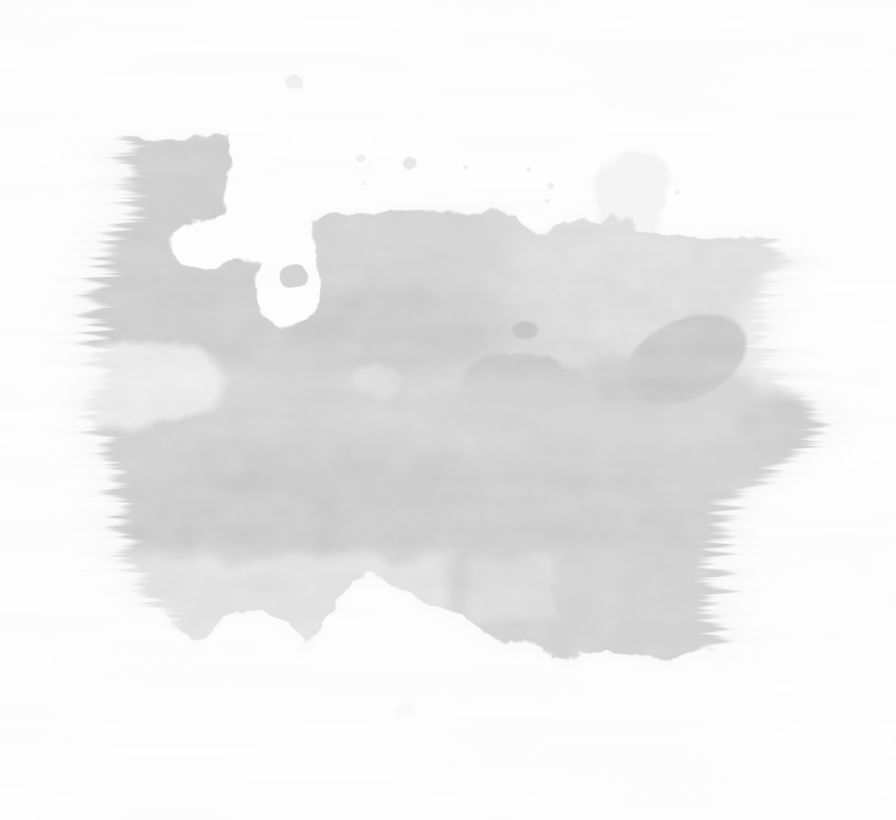
Give the GLSL for this background, as a Shadertoy shader.

```glsl
// Grey watercolour wash with dry-brushed sides and small splatters on white paper.
#define PAPER 0.992
#define LIGHT 0.875
#define MID 0.835
#define DARK 0.795
#define PALE 0.935
#define SPAN 7.68      // canvas width in drawing units
#define WOBBLE 0.22    // raggedness of wash outlines
#define BRISTLE 0.42   // length of the side streaks
#define GRAIN 0.035    // pigment variation

float hash(vec2 p) { return fract(sin(dot(p, vec2(127.1, 311.7))) * 43758.545); }

float noise(vec2 p) {
    vec2 i = floor(p), f = fract(p);
    f = f * f * (3.0 - 2.0 * f);
    return mix(mix(hash(i), hash(i + vec2(1, 0)), f.x),
               mix(hash(i + vec2(0, 1)), hash(i + vec2(1, 1)), f.x), f.y);
}

float fbm(vec2 p) {
    float sum = 0.0, amp = 0.5;
    for (int i = 0; i < 5; i++) {
        sum += amp * noise(p);
        p = mat2(1.6, 1.2, -1.2, 1.6) * p + 3.7;
        amp *= 0.5;
    }
    return sum;
}

float bump(float x, float centre, float width) {
    float t = (x - centre) / width;
    return exp(-t * t);
}

// Approximate signed distance to an ellipse, negative inside
float blob(vec2 p, vec2 centre, vec2 radius) {
    return (length((p - centre) / radius) - 1.0) * min(radius.x, radius.y);
}

float box(vec2 p, vec2 centre, vec2 halfSize) {
    vec2 d = abs(p - centre) - halfSize;
    return length(max(d, 0.0)) + min(max(d.x, d.y), 0.0);
}

float fill(float d, float soft) { return 1.0 - smoothstep(-soft, soft, d); }

// Height of the upper and lower outlines; y grows downward
float topEdge(float x) {
    float right = 1.80 + 0.17 * smoothstep(4.2, 4.7, x) - 0.13 * bump(x, 5.2, 0.3)
                + 0.1 * smoothstep(5.7, 6.3, x);
    return mix(1.16, right, smoothstep(2.3, 2.5, x)) + 0.12 * bump(x, 2.72, 0.12);
}

float bottomEdge(float x) {
    return 5.2 + 0.4 * smoothstep(3.5, 4.9, x) + 0.25 * bump(x, 1.65, 0.25)
         + 0.35 * bump(x, 2.6, 0.2) - 0.24 * bump(x, 3.2, 0.35);
}

// Side outlines
float leftEdge(float y) {
    return 0.8 + 0.3 * (1.0 - smoothstep(1.7, 2.6, y)) + 0.18 * smoothstep(3.6, 4.3, y)
         + 0.4 * smoothstep(4.5, 5.4, y);
}

float rightEdge(float y) {
    return 6.55 + 0.15 * bump(y, 2.2, 0.25) + 0.52 * bump(y, 3.65, 0.35)
         - 0.38 * smoothstep(3.9, 4.5, y);
}

// Brightness of the pigment inside the wash
float pigment(vec2 p, vec2 q) {
    float tone = mix(LIGHT, MID, smoothstep(2.7, 3.5, p.y));
    tone = mix(tone, MID, fill(blob(q, vec2(3.3, 2.1), vec2(1.1, 0.6)), 0.18));
    tone = mix(tone, DARK + 0.015, fill(blob(q, vec2(3.35, 2.82), vec2(1.15, 0.42)), 0.17));
    tone = mix(tone, DARK + 0.02, fill(box(q, vec2(1.4, 2.1), vec2(0.9, 1.0)), 0.15));
    tone = mix(tone, DARK + 0.01, fill(blob(q, vec2(2.7, 4.33), vec2(2.0, 0.45)), 0.24));
    tone = mix(tone, MID - 0.015, fill(blob(q, vec2(5.3, 4.4), vec2(1.2, 0.5)), 0.3));
    // Pale, watered-down pools
    tone = mix(tone, PALE, 0.85 * fill(blob(q, vec2(1.2, 3.27), vec2(0.74, 0.37)), 0.06));
    tone = mix(tone, LIGHT + 0.015, fill(box(q, vec2(2.3, 5.25), vec2(1.5, 0.48)), 0.12));
    tone = mix(tone, LIGHT, 0.7 * fill(box(q, vec2(4.4, 5.05), vec2(0.4, 0.25)), 0.06));
    tone = mix(tone, PALE, 0.85 * fill(blob(q, vec2(6.8, 2.85), vec2(0.48, 0.6)), 0.12));
    tone = mix(tone, DARK + 0.02, fill(blob(q, vec2(6.7, 3.63), vec2(0.35, 0.25)), 0.08));
    tone = mix(tone, LIGHT, 0.6 * fill(blob(q, vec2(3.22, 3.28), vec2(0.22, 0.16)), 0.04));
    // Crisp dark pools: a hump that dissolves downward, a tilted oval and its tail
    float hump = fill(blob(q, vec2(4.5, 3.33), vec2(0.55, 0.3)), 0.02);
    tone = mix(tone, DARK, hump * (1.0 - smoothstep(3.1, 3.5, p.y)));
    tone = mix(tone, DARK + 0.015, fill(blob(q, vec2(5.4, 3.27), vec2(0.48, 0.2)), 0.07));
    vec2 tilted = mat2(0.91, 0.42, -0.42, 0.91) * (mix(p, q, 0.2) - vec2(5.88, 3.08));
    tilted = vec2(0.91 * (p.x - 5.88) - 0.42 * (p.y - 3.08), 0.42 * (p.x - 5.88) + 0.91 * (p.y - 3.08));
    tone = mix(tone, DARK + 0.005, fill(blob(tilted, vec2(0), vec2(0.55, 0.34)), 0.02));
    return mix(tone, DARK - 0.02, fill(blob(p, vec2(4.5, 2.83), vec2(0.11, 0.075)), 0.015));
}

void mainImage(out vec4 fragColor, in vec2 fragCoord) {
    vec2 p = vec2(fragCoord.x, iResolution.y - fragCoord.y) * SPAN / iResolution.x;
    float soft = SPAN / iResolution.x;
    vec2 q = p + WOBBLE * (vec2(fbm(p * 3.5), fbm(p * 3.5 + 19.0)) - 0.48);
    float streak = noise(vec2(p.x * 1.3, p.y * 28.0)) * 0.65 + noise(vec2(p.x * 3.0, p.y * 60.0)) * 0.35;

    // Paper with faint horizontal brushing
    float tone = PAPER + 0.008 * (noise(vec2(p.x * 0.7, p.y * 9.0)) - 0.5);

    // Wash outline, with the white bay cut out of its upper left
    float wash = max(topEdge(q.x) - q.y, q.y - bottomEdge(q.x));
    float bay = min(box(q, vec2(2.32, 1.5), vec2(0.38, 0.72)), blob(q, vec2(2.47, 2.4), vec2(0.29, 0.41)));
    bay = min(bay, blob(q, vec2(1.86, 2.07), vec2(0.38, 0.22)));
    wash = max(wash, -bay);

    // Bristle streaks dissolve both sides
    float inset = min(p.x - leftEdge(p.y), rightEdge(p.y) - p.x);
    float sides = smoothstep(-0.07, 0.12, inset + BRISTLE * (streak - 0.5));
    float haze = smoothstep(-0.65, 0.1, inset + BRISTLE * (streak - 0.5));
    float body = fill(wash, soft * 1.5);
    float ink = pigment(p, q) + GRAIN * (fbm(p * 5.0) - 0.5) + GRAIN * (fbm(p * vec2(1.0, 7.0)) - 0.5);
    tone = mix(tone, PALE + 0.02, 0.6 * haze * haze * fill(wash, 0.15) * (1.0 - fill(bay, 0.03)));
    tone = mix(tone, ink, body * sides);

    // Pale bloom above the right shoulder
    float bloom = fill(blob(q, vec2(5.42, 1.66), vec2(0.33, 0.36)), 0.05) * (1.0 - body);
    tone = mix(tone, PALE + 0.02, bloom);

    // Larger drops: x, y, radius, brightness
    vec4 drops[6] = vec4[6](vec4(2.51, 0.69, 0.065, 0.94), vec4(3.5, 1.39, 0.06, 0.91),
        vec4(3.1, 1.37, 0.04, 0.94), vec4(2.5, 2.36, 0.12, 0.83),
        vec4(4.72, 1.6, 0.035, 0.94), vec4(3.48, 6.07, 0.07, 0.975));
    for (int i = 0; i < 6; i++) {
        vec2 at = mix(p, q, 0.5);
        tone = mix(tone, drops[i].w, fill(blob(at, drops[i].xy, drops[i].z * vec2(1.1, 0.9)), soft));
    }

    // Fine scattered specks along the upper margin
    for (int i = 0; i < 9; i++) {
        float id = float(i);
        vec2 centre = vec2(2.2 + 3.9 * hash(vec2(id, 1.0)), 1.35 + 0.4 * hash(vec2(id, 2.0)));
        float speck = fill(length(p - centre) - 0.008 - 0.014 * hash(vec2(id, 3.0)), soft);
        tone = mix(tone, PALE, speck * (1.0 - body));
    }
    fragColor = vec4(vec3(clamp(tone, 0.0, 1.0)), 1.0);
}
```
